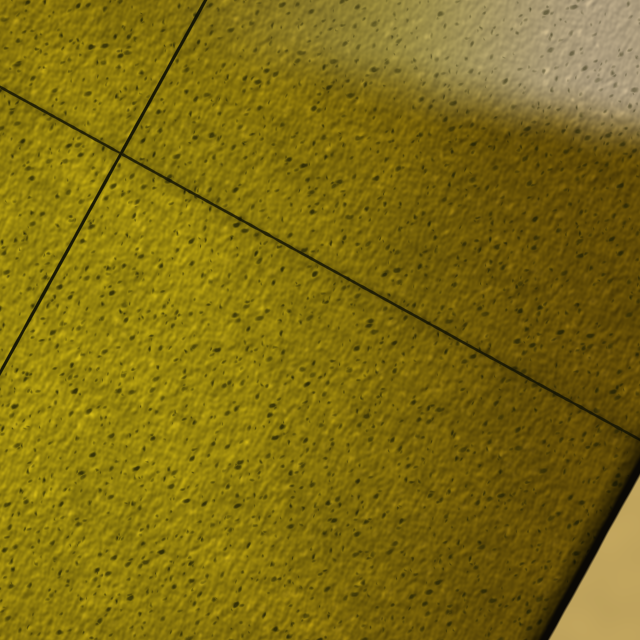
A WebGL 1 fragment shader for this texture:

```glsl
precision highp float;
uniform vec2 u_resolution;

#define TILE_SIZE 0.947
#define TILE_ANGLE -0.504
#define TILE_CORNER vec2(0.189, 0.760)
#define SEAM_WIDTH 0.0024
#define PIT_CELLS 42.0
#define PIT_CHANCE 0.50
#define RELIEF 0.26
#define LIT_COLOR vec3(0.60, 0.53, 0.055)
#define DIM_COLOR vec3(0.38, 0.295, 0.022)
#define PIT_COLOR vec3(0.13, 0.13, 0.025)
#define SHEEN_COLOR vec3(0.70, 0.64, 0.53)
#define LEDGE_COLOR vec3(0.75, 0.64, 0.36)

vec2 hash2(vec2 p) {
  p = vec2(dot(p, vec2(127.1, 311.7)), dot(p, vec2(269.5, 183.3)));
  return fract(sin(p) * 43758.55);
}

float gradientNoise(vec2 p) {
  vec2 i = floor(p), f = fract(p);
  vec2 w = f * f * f * (f * (f * 6.0 - 15.0) + 10.0);
  vec2 e = vec2(1.0, 0.0);
  float a = dot(hash2(i) * 2.0 - 1.0, f);
  float b = dot(hash2(i + e.xy) * 2.0 - 1.0, f - e.xy);
  float c = dot(hash2(i + e.yx) * 2.0 - 1.0, f - e.yx);
  float d = dot(hash2(i + e.xx) * 2.0 - 1.0, f - e.xx);
  return mix(mix(a, b, w.x), mix(c, d, w.x), w.y);
}

// Leathery surface, stretched along one tile axis
float surfaceHeight(vec2 p) {
  vec2 warp = 0.25 * vec2(gradientNoise(p * 24.0), gradientNoise(p * 24.0 + 9.0));
  return gradientNoise(p * vec2(92.0, 56.0) + warp)
       + 0.55 * gradientNoise(p * vec2(170.0, 125.0) + 31.0);
}

// Scattered elongated spots with random size, tilt and strength
float spots(vec2 p, float cells, float chance, float size, float soft) {
  vec2 g = p * cells, home = floor(g);
  float cover = 0.0;
  for (int y = -1; y <= 1; y++) {
    for (int x = -1; x <= 1; x++) {
      vec2 cell = home + vec2(float(x), float(y));
      vec2 place = hash2(cell + 17.0), trait = hash2(cell + 53.0);
      vec2 d = g - cell - place;
      float tilt = (trait.y - 0.5) * 1.8;
      d = mat2(cos(tilt), sin(tilt), -sin(tilt), cos(tilt)) * d;
      float r = size * (0.55 + 0.75 * trait.y);
      float dist = length(d * vec2(1.0, 0.65)) - r;
      float spot = 1.0 - smoothstep(-soft, soft, dist);
      cover = max(cover, spot * step(trait.x, chance) * (0.55 + 0.45 * place.x));
    }
  }
  return cover;
}

float seam(float dist, float halfWidth, float blur) {
  return 1.0 - smoothstep(halfWidth - blur, halfWidth + blur, dist);
}

void main() {
  vec2 uv = gl_FragCoord.xy / u_resolution;
  float blur = max(0.0012, 0.75 / u_resolution.y);
  float c = cos(TILE_ANGLE), s = sin(TILE_ANGLE);
  vec2 p = mat2(c, -s, s, c) * (uv - TILE_CORNER);

  // Broad light falloff and mottling
  float falloff = length((uv - vec2(0.12, 0.45)) * vec2(1.0, 0.75));
  vec3 color = mix(LIT_COLOR, DIM_COLOR, smoothstep(0.10, 0.85, falloff));
  color *= 1.0 + 0.12 * gradientNoise(p * 7.0) + 0.12 * gradientNoise(p * 22.0 + 5.0);

  // Pale reflection across the upper right
  float wobble = 0.02 * gradientNoise(uv * 9.0);
  float sheen = smoothstep(-0.03, 0.09, uv.y - 0.955 + 0.185 * uv.x + wobble)
              * smoothstep(0.20, 0.72, uv.x);
  vec3 sheenTint = mix(vec3(0.62, 0.57, 0.27), SHEEN_COLOR, smoothstep(0.55, 0.95, uv.x));
  color = mix(color, sheenTint, sheen * 0.92);

  // Relief, light flecks and dark pits
  float height = surfaceHeight(p);
  float slope = height - surfaceHeight(p + vec2(0.0042, -0.0030));
  color *= 1.0 + RELIEF * (1.0 - 0.55 * sheen) * (slope + 0.45 * height);
  float fleck = spots(p + 3.7, 50.0, 0.22, 0.17, 0.16);
  color = mix(color, color * 1.22 + vec3(0.05, 0.04, 0.03), fleck * 0.65);
  vec2 ragged = p + 0.003 * vec2(height, slope);
  float pits = spots(ragged, PIT_CELLS, PIT_CHANCE, 0.115, 0.085);
  pits = max(pits, 0.75 * spots(ragged + 7.3, 75.0, 0.28, 0.12, 0.12));
  color = mix(color, PIT_COLOR, pits * (0.85 - 0.35 * sheen));

  // Tile seams: one axis clean, the other chipped
  vec2 gridDist = abs(fract(p / TILE_SIZE + 0.5) - 0.5) * TILE_SIZE;
  float chips = gradientNoise(p * vec2(75.0, 30.0));
  float clean = seam(gridDist.x + 0.0006 * chips, SEAM_WIDTH, blur);
  float chipped = seam(gridDist.y + 0.0015 * chips, SEAM_WIDTH * 0.85, blur);
  float grime = exp(-gridDist.y * 130.0) * (0.22 + 0.3 * chips);
  color *= 1.0 - max(grime, 0.0);
  color = mix(color, vec3(0.07, 0.075, 0.02), max(clean * 0.95, chipped * 0.82));

  // Dark outer edge and the smooth ledge beyond it
  float beyond = p.x - TILE_SIZE + 0.001 * chips;
  color *= 1.0 - 0.55 * smoothstep(-0.045, -0.005, beyond);
  color = mix(color, vec3(0.04, 0.03, 0.015), smoothstep(-0.012, -0.004, beyond));
  vec3 ledge = LEDGE_COLOR * (1.0 + 0.05 * gradientNoise(p * 14.0));
  color = mix(color, ledge, smoothstep(0.003, 0.003 + 4.0 * blur, beyond));

  gl_FragColor = vec4(clamp(color, 0.0, 1.0), 1.0);
}
```
